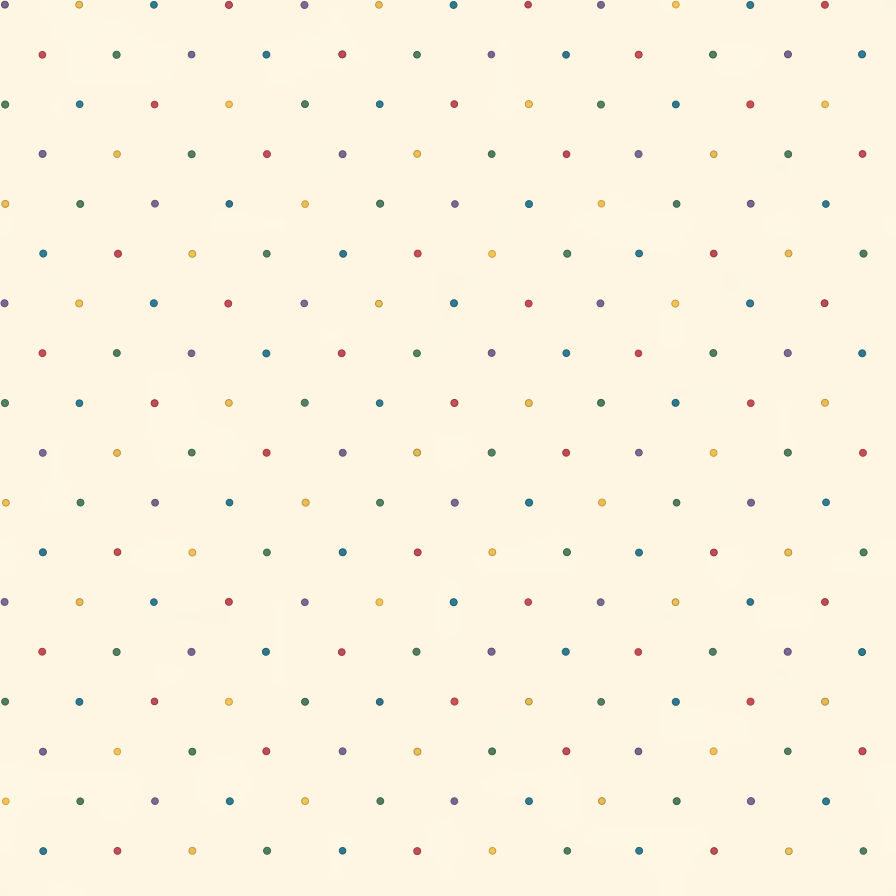
A WebGL 2 fragment shader for this pattern:

```glsl
#version 300 es
precision highp float;
// Small staggered dots in five muted colours on warm cream paper, tiling seamlessly.

uniform vec2 u_resolution;
out vec4 fragColor;

const vec2 GRID = vec2(12.0, 18.0); // dots across, rows down

// Colour order of the 4 x 6 motif, top row first
const ivec4 MOTIF[6] = ivec4[6](
  ivec4(0, 1, 2, 3), ivec4(3, 4, 0, 2), ivec4(4, 2, 3, 1),
  ivec4(0, 1, 4, 3), ivec4(1, 4, 0, 2), ivec4(2, 3, 1, 4));

const vec3 INKS[5] = vec3[5](
  vec3(0.47, 0.41, 0.58),  // violet
  vec3(0.92, 0.75, 0.33),  // yellow
  vec3(0.18, 0.48, 0.57),  // teal blue
  vec3(0.77, 0.30, 0.33),  // red
  vec3(0.31, 0.50, 0.38)); // green

float hash(vec2 p) {
  vec3 q = fract(vec3(p.xyx) * 0.1031);
  q += dot(q, q.yzx + 33.33);
  return fract((q.x + q.y) * q.z);
}

// Value noise that wraps after 'period' cells
float wrappedNoise(vec2 p, float period) {
  vec2 i = floor(p), f = fract(p);
  f = f * f * (3.0 - 2.0 * f);
  vec2 a = mod(i, period), b = mod(i + 1.0, period);
  return mix(mix(hash(a), hash(vec2(b.x, a.y)), f.x),
             mix(hash(vec2(a.x, b.y)), hash(b), f.x), f.y);
}

void main() {
  vec2 uv = gl_FragCoord.xy / u_resolution;
  float pixel = 1.0 / min(u_resolution.x, u_resolution.y);

  // Faintly mottled paper
  vec3 color = vec3(0.996, 0.965, 0.890);
  color += 0.005 * (wrappedNoise(uv * 16.0, 16.0) - 0.5);

  // Nearest dot, rows counted from the top, odd rows shifted half a step
  vec2 grid = vec2(uv.x, 1.0 - uv.y) * GRID - vec2(0.062, 0.096);
  float row = floor(grid.y + 0.5);
  grid.x -= 0.5 * mod(row, 2.0);
  vec2 cell = vec2(floor(grid.x + 0.5), row);
  vec2 id = mod(cell, GRID);

  // Slight drift of each block of four columns, plus hand-placed jitter
  vec2 drift = vec2(0.018 * sin(floor(id.x / 4.0) * 2.0944)
                  + 0.003 * mod(id.y, 6.0), 0.0);
  vec2 jitter = 0.010 * (vec2(hash(id + 5.0), hash(id + 41.0)) - 0.5);
  float dist = length((grid - cell - drift - jitter) / GRID);

  // Round dot with a thin, unevenly darkened rim
  vec3 ink = INKS[MOTIF[int(id.y) % 6][int(id.x) % 4]];
  ink *= 0.97 + 0.06 * hash(id + 17.0);
  float radius = 0.0042 + 0.0003 * hash(id + 23.0);
  float rim = smoothstep(radius * 0.55, radius * 0.95, dist);
  vec3 rimInk = ink * mix(vec3(0.90, 0.82, 0.82), vec3(0.72), hash(id + 71.0));
  float cover = 1.0 - smoothstep(-0.6 * pixel, 0.6 * pixel, dist - radius);
  color = mix(color, mix(ink, rimInk, rim), cover);

  fragColor = vec4(color, 1.0);
}
```
